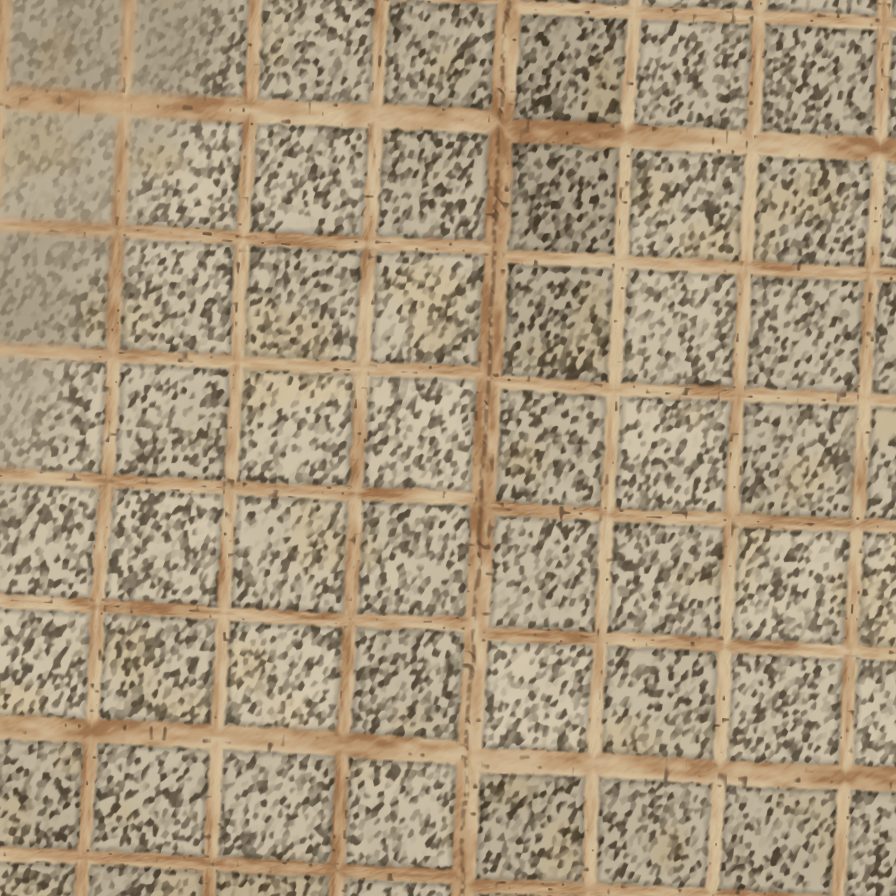
A Shadertoy shader for this texture:

```glsl
#define CELL 0.1405          // tile pitch
#define TILT vec2(0.053, -0.048)
#define ORIGIN vec2(0.042, 0.787)
#define ROW_STEP 0.0095      // row offset right of the wide joint
#define WIDE_COLUMN 4.0
#define WIDE_ROW_EVERY 5.0
#define JOINT 0.056          // half widths, in tiles
#define WIDE_JOINT 0.098
#define GRAINS vec2(178.0, 128.0)
#define CONTRAST 0.78

const vec3 STONE_DARK = vec3(0.27, 0.23, 0.17);
const vec3 STONE_LIGHT = vec3(0.84, 0.79, 0.69);
const vec3 GROUT_LIGHT = vec3(0.82, 0.73, 0.59);
const vec3 GROUT_TAN = vec3(0.74, 0.61, 0.46);
const vec3 GROUT_RUST = vec3(0.57, 0.40, 0.26);
const vec3 DIRT = vec3(0.32, 0.24, 0.17);

float hash(vec2 p) {
    vec3 q = fract(p.xyx * 0.1031);
    q += dot(q, q.yzx + 33.33);
    return fract((q.x + q.y) * q.z);
}

float noise(vec2 p) {
    vec2 i = floor(p), f = fract(p);
    f = f * f * (3.0 - 2.0 * f);
    vec2 e = vec2(0.0, 1.0);
    return mix(mix(hash(i), hash(i + e.yx), f.x),
               mix(hash(i + e.xy), hash(i + e.yy), f.x), f.y);
}

// Soft pale granules with sparse dark ones, brightness 0 to 1
float granules(vec2 p) {
    vec2 cell = floor(p);
    float sum = 0.0, weight = 0.0;
    for (int j = -1; j <= 1; j++)
    for (int i = -1; i <= 1; i++) {
        vec2 c = cell + vec2(i, j);
        vec2 d = c + vec2(hash(c + 7.3), hash(c + 51.7)) - p;
        float w = exp(-6.5 * dot(d, d));
        float h = hash(c + 113.1);
        sum += w * smoothstep(0.0, 0.6, h);
        weight += w;
    }
    return sum / weight;
}

// Stained mortar; s is (across, along) the joint in tiles
vec3 grout(vec2 s, float line, float halfWidth, bool wide, bool vertical) {
    float seed = line * 17.3 + (vertical ? 40.0 : 90.0);
    float across = s.x / halfWidth;
    float patches = noise(vec2(seed, s.y * 1.9));
    float streaks = noise(vec2(across * 1.8 + seed, s.y * 6.0));
    float fine = noise(vec2(across * 3.0 + seed, s.y * 30.0 + across * 3.0));
    float stain = 0.5 * patches + 0.4 * streaks + 0.25 * fine - 0.13 * across;
    if (vertical && line > WIDE_COLUMN) stain -= 0.12;
    if (wide) stain += 0.05;
    vec3 col = mix(GROUT_LIGHT, GROUT_TAN, smoothstep(0.28, 0.70, stain));
    col = mix(col, GROUT_RUST, 0.8 * smoothstep(0.60, 0.98, stain));
    // Split running down the wide upright joint
    if (wide && vertical) {
        float split = across + 0.15 + 0.4 * (noise(vec2(seed, s.y * 4.0)) - 0.5);
        float crack = 1.0 - smoothstep(0.04, 0.30, abs(split));
        col = mix(col, DIRT, 0.5 * crack * smoothstep(0.1, 0.7, fine));
    }
    float pits = smoothstep(0.80, 1.0, noise(vec2(across * 1.3 + seed, s.y * 19.0 + 5.0)));
    return mix(col, DIRT, 0.7 * pits) + 0.05 * (fine - 0.5);
}

void mainImage(out vec4 fragColor, in vec2 fragCoord) {
    vec2 p = fragCoord / iResolution.xy;
    p.y = 1.0 - p.y;

    // Leaning grid with a small step at the wide upright joint
    vec2 g = (p + TILT * p.yx) / CELL - ORIGIN;
    g.y -= smoothstep(-0.05, 0.05, g.x - WIDE_COLUMN) * ROW_STEP / CELL;
    g += 0.035 * (vec2(noise(g * 0.8 + 3.0), noise(g * 0.8 + 29.0)) - 0.5);
    vec2 line = round(g), offset = g - line, id = floor(g);

    // Signed distances to the joints, with crumbled edges
    bool wideX = line.x == WIDE_COLUMN;
    bool wideY = mod(line.y, WIDE_ROW_EVERY) == 0.0;
    vec2 halfWidth = vec2(wideX ? WIDE_JOINT : JOINT, wideY ? WIDE_JOINT : JOINT);
    vec2 d = abs(offset) - halfWidth;
    d += 0.022 * (noise(g * 17.0 + 60.0) - 0.5);
    float edge = min(d.x, d.y);

    // Hazy corner where detail fades
    float border = 0.26 - 0.45 * p.y + 0.05 * (noise(p * 14.0) - 0.5);
    float haze = 1.0 - smoothstep(-0.05, 0.05, p.x - border);

    // Speckled stone with tone changing per tile
    vec2 slant = vec2(p.x + 0.45 * p.y, p.y - 0.25 * p.x);
    float grain = granules(slant * GRAINS + 40.0);
    float tone = 0.69 + 0.10 * (hash(id + 20.0) - 0.5);
    tone -= (id.y < 0.0 || id.y > 4.0) ? 0.06 : 0.0;
    tone -= 0.13 * exp(-2.0 * pow(id.x - WIDE_COLUMN, 2.0)) * (1.0 - smoothstep(0.0, 4.0, id.y));
    tone += 0.07 * (noise(g * 3.0 + 80.0) - 0.5);
    float shade = clamp(tone + mix(CONTRAST, 0.25, haze) * (grain - 0.71), 0.0, 1.08);
    vec3 stone = mix(STONE_DARK, STONE_LIGHT, shade);
    float warmth = smoothstep(0.62, 0.9, noise(g * 2.3 + 11.0));
    stone *= mix(vec3(1.0), vec3(1.01, 0.99, 0.94), warmth);
    stone *= 1.0 - 0.20 * (1.0 - smoothstep(0.0, 0.06, edge)) * (1.0 - haze);

    // Upright and level mortar blend where they cross
    vec3 upright = grout(offset + vec2(0.0, line.y), line.x, halfWidth.x, wideX, true);
    vec3 level = grout(offset.yx + vec2(0.0, line.x), line.y, halfWidth.y, wideY, false);
    vec3 mortar = mix(level, upright, smoothstep(-0.05, 0.05, d.y - d.x));
    mortar = mix(mortar, GROUT_TAN, 0.35 * haze);

    float soft = max(0.020 + 0.03 * haze, 1.0 / (CELL * iResolution.y));
    vec3 col = mix(mortar, stone, smoothstep(-soft, soft, edge));
    fragColor = vec4(clamp(col, 0.0, 1.0), 1.0);
}
```
